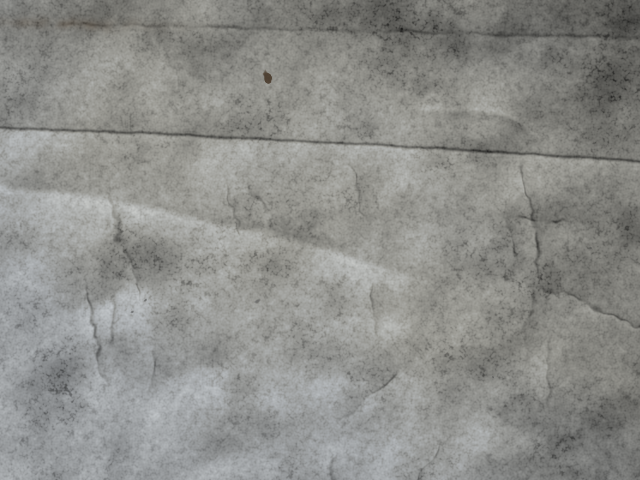
Reproduce this texture procedurally as a WebGL 1 fragment shader.

```glsl
precision highp float;
uniform vec2 u_resolution;

#define GRAIN 0.075
#define MOTTLE 0.11
#define STAIN 0.12
#define SPECKLE 0.12
#define CRUMPLE 0.38
#define CREASE_WIDTH 0.0033
#define CREASE_DARK 0.17
#define SCATTERED 10
#define DOTS 5
#define WARM vec3(1.008, 1.004, 0.962)
#define COOL vec3(0.982, 1.003, 1.018)
#define BROWN vec3(0.27, 0.21, 0.15)

vec2 hash2(vec2 c) {
  vec3 h = fract(c.xyx * vec3(0.1031, 0.1030, 0.0973));
  h += dot(h, h.yzx + 33.33);
  return fract((h.xx + h.yz) * h.zy);
}
float corner(vec2 cell, vec2 f, vec2 o) {
  return dot(hash2(cell + o) * 2.0 - 1.0, f - o);
}
// Gradient noise
float noise(vec2 p) {
  vec2 i = floor(p), f = fract(p);
  vec2 u = f * f * f * (f * (f * 6.0 - 15.0) + 10.0);
  float low = mix(corner(i, f, vec2(0.0)), corner(i, f, vec2(1.0, 0.0)), u.x);
  float high = mix(corner(i, f, vec2(0.0, 1.0)), corner(i, f, vec2(1.0)), u.x);
  return mix(low, high, u.y);
}
float fbm(vec2 p) {
  float sum = 0.0, amp = 0.7;
  for (int i = 0; i < 5; i++) {
    sum += amp * noise(p);
    p = mat2(1.6, 1.2, -1.2, 1.6) * p + 17.3;
    amp *= 0.6;
  }
  return sum;
}
// Height of the crumpled sheet, with softened ridges
float sheet(vec2 p) {
  float n = noise(p * vec2(3.0, 4.5) + 31.0);
  return sqrt(n * n + 0.002) + 0.35 * noise(p * 9.0 + 5.0);
}
float fadeOut(float from, float to, float x) { return 1.0 - smoothstep(from, to, x); }
float line(float d, float width) { return exp(-d * d / (width * width)); }

// Light on one side of an edge, shade on the other (d > 0)
float relief(float d, float shadeWidth, float lightWidth, float soft) {
  float above = smoothstep(-soft, soft, d);
  return (1.0 - above) * exp(min(d, 0.0) / lightWidth) - above * exp(-max(d, 0.0) / shadeWidth);
}
// Thin crack from a to b with a faint bend in the sheet around it
float crease(vec2 p, vec2 a, vec2 b) {
  vec2 ab = b - a, ap = p - a;
  float t = dot(ap, ab) / dot(ab, ab);
  float d = (ab.x * ap.y - ab.y * ap.x) / length(ab);
  float reach = smoothstep(0.0, 0.25, t) * fadeOut(0.75, 1.0, t);
  float broken = 0.65 + 1.4 * noise(p * 28.0);
  return reach * (0.04 * relief(d, 0.02, 0.015, 0.005) - CREASE_DARK * broken * line(d, CREASE_WIDTH));
}

void main() {
  vec2 p = gl_FragCoord.xy / u_resolution.y;
  vec2 wobble = vec2(noise(p * 13.0), noise(p * 13.0 + 40.0));
  vec2 w = p + 0.035 * wobble + 0.010 * noise(p * 45.0);

  // Broad light and crumpled relief
  float tone = 0.632 - 0.12 * smoothstep(0.68, 1.02, p.y) - 0.12 * smoothstep(0.75, 1.35, p.x)
             - 0.05 * smoothstep(0.9, 1.33, p.x) * fadeOut(0.0, 0.4, p.y);
  tone += CRUMPLE * (sheet(p) - sheet(p + vec2(-0.012, 0.022)));

  // Two straight folds across the sheet
  float jitter = 0.004 * noise(p * 16.0) + 0.002 * noise(p * 60.0);
  float mainFold = p.y - 0.734 + 0.036 * p.x + 0.013 * p.x * p.x + jitter;
  float topFold = p.y - 0.954 + 0.024 * p.x + 2.0 * jitter;
  float topReach = smoothstep(0.08, 0.2, p.x) * (0.7 + noise(p * 11.0));
  tone += 0.06 * relief(mainFold, 0.03, 0.018, 0.003) - 0.23 * line(mainFold, 0.0034);
  tone += topReach * (0.035 * relief(topFold, 0.02, 0.02, 0.005) - 0.13 * line(topFold, 0.0036));

  // Soft swell through the middle, its upper lobe, an arched ridge at the right
  float swell = p.y - 0.612 + 0.11 * p.x + 0.12 * p.x * p.x + 0.012 * noise(p * 6.0);
  tone += 0.085 * relief(swell, 0.045, 0.035, 0.011) * fadeOut(0.7, 1.05, p.x);
  tone -= 0.04 * line(swell - 0.3 * (p.x - 0.45), 0.016) * line(p.x - 0.72, 0.16);
  float bend = max(p.x - 1.0, 0.0);
  float arch = p.y - 0.768 + 4.0 * bend * bend + 0.012 * noise(p * 9.0);
  tone -= 0.07 * relief(arch, 0.018, 0.025, 0.007) * smoothstep(0.8, 0.92, p.x) * fadeOut(1.08, 1.14, p.x);

  // Long cracks, then short scattered ones
  tone += crease(w, vec2(1.08, 0.70), vec2(1.14, 0.40)) * 1.4;
  tone += crease(w, vec2(1.11, 0.44), vec2(1.08, 0.21));
  tone += crease(w, vec2(1.03, 0.55), vec2(1.23, 0.53));
  tone += crease(w, vec2(1.08, 0.42), vec2(1.45, 0.28)) * 1.5;
  tone += crease(w, vec2(0.19, 0.41), vec2(0.22, 0.18)) * 1.5;
  tone += crease(w, vec2(0.22, 0.61), vec2(0.30, 0.34));
  tone += crease(w, vec2(0.70, 0.12), vec2(0.87, 0.26));
  for (int i = 0; i < SCATTERED; i++) {
    vec2 r = hash2(vec2(float(i) * 7.0 + 3.0, 11.0));
    vec2 top = r * vec2(1.3, 0.65) + vec2(0.02, 0.06);
    tone += 0.8 * crease(w, top, top + vec2(0.12 * (r.y - 0.5), -0.10 - 0.08 * r.x));
  }

  // Mottled dirt with fine dark pits, over fibrous grain
  vec2 q = mat2(0.8, 0.6, -0.6, 0.8) * p;
  float dirt = smoothstep(-0.12, 0.5, fbm(p * vec2(4.2, 5.6) + 9.0));
  float fine = 0.8 * noise(q * 58.0) + 0.8 * noise(q.yx * 110.0 + 7.0) + 0.8 * noise(p * 200.0 + 3.0);
  float pits = smoothstep(0.0, 0.85, fine + 0.5 * fbm(q * 24.0));
  tone -= dirt * (STAIN + SPECKLE * pits) + 0.03 * pits;
  tone += MOTTLE * fbm(q * vec2(13.0, 10.0) + 2.0) - GRAIN * fine;

  // Cool light at the lower left, warm elsewhere
  float cool = fadeOut(0.1, 0.75, p.y + 0.35 * p.x) + 0.4 * fadeOut(0.0, 0.25, p.x);
  cool += smoothstep(0.57, 0.72, tone) * 0.45 + 0.3 * noise(p * 5.0);
  vec3 color = clamp(tone, 0.12, 0.8) * mix(WARM, COOL, clamp(cool, 0.0, 1.0));

  // Rusty start of the top fold, a brown blot and stray dots
  float rust = line(topFold, 0.012) * line(p.x - 0.16, 0.16) * (0.5 + noise(p * 30.0));
  color = mix(color, BROWN * 1.3, clamp(0.4 * rust, 0.0, 1.0));
  float blot = length((w - vec2(0.56, 0.838)) * vec2(1.2, 0.7)) + 0.016 * noise(p * 70.0);
  color = mix(color, BROWN, 0.85 * fadeOut(0.010, 0.014, blot));
  for (int i = 0; i < DOTS; i++) {
    vec2 spot = hash2(vec2(float(i) * 5.0 + 2.0, 29.0)) * vec2(1.3, 0.95);
    color = mix(color, vec3(0.28), 0.55 * fadeOut(0.001, 0.005, length(w - spot)));
  }
  gl_FragColor = vec4(color, 1.0);
}
```
